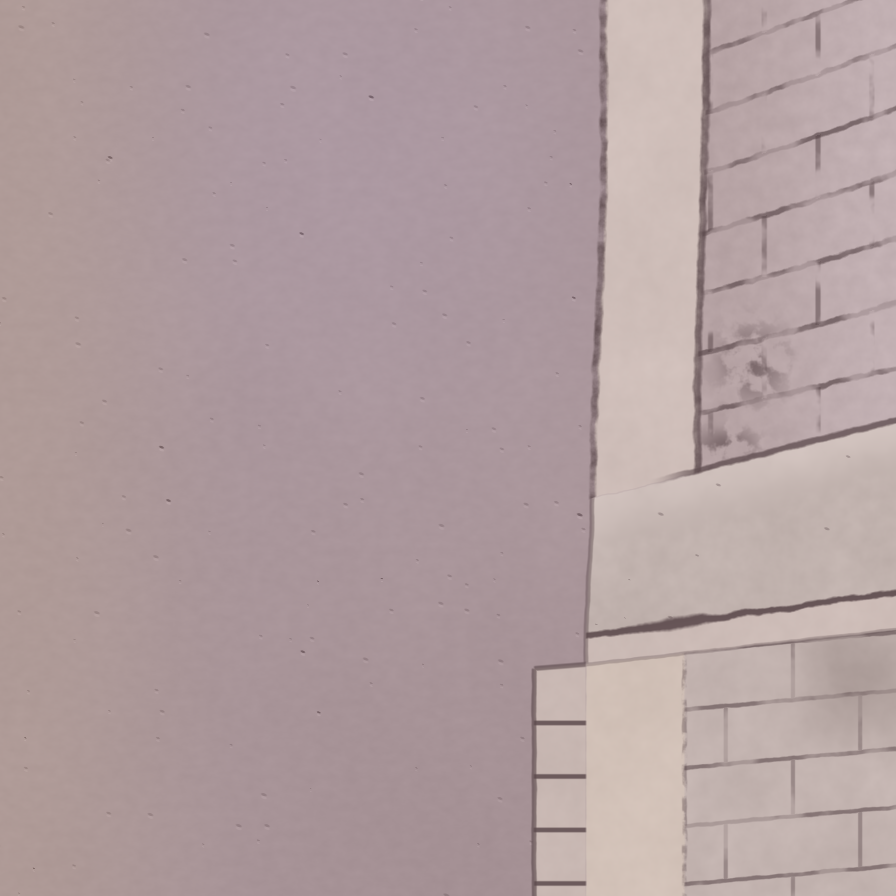
Reproduce this texture procedurally as a Shadertoy shader.

```glsl
const vec3 DARK = vec3(0.36, 0.29, 0.30);
const vec3 CREAM = vec3(0.82, 0.755, 0.735);

float hash(vec2 p) {
    p = fract(p * vec2(0.1031, 0.1137));
    p += dot(p, p.yx + 33.33);
    return fract((p.x + p.y) * p.x * 17.31);
}

float corner(vec2 cell, vec2 offset) {
    float angle = 6.2832 * hash(cell + 47.0);
    return dot(vec2(cos(angle), sin(angle)), offset);
}

float gradientNoise(vec2 p) {
    vec2 i = floor(p), f = fract(p), e = vec2(1, 0);
    vec2 u = f * f * (3.0 - 2.0 * f);
    float low = mix(corner(i, f), corner(i + e, f - e), u.x);
    float high = mix(corner(i + e.yx, f - e.yx), corner(i + 1.0, f - 1.0), u.x);
    return mix(low, high, u.y);
}

float fbm(vec2 p) {
    float sum = 0.0, gain = 0.6;
    for (int i = 0; i < 4; i++) {
        sum += gain * gradientNoise(p);
        p = p * 2.03 + 19.7;
        gain *= 0.5;
    }
    return sum;
}

float inside(float d) { return smoothstep(-0.0016, 0.0016, d); }

float stroke(float d, float width) { return 1.0 - smoothstep(width * 0.35, width, abs(d)); }

float slopedLine(float x, float height, float slope) { return height + slope * (x - 0.66); }

// Signed distance to the nearest of evenly spaced lines
float repeatLine(float x, float gap) { return (fract(x / gap + 0.5) - 0.5) * gap; }

float blob(vec2 p, vec2 center, vec2 radius) {
    vec2 q = (p - center) / radius;
    return exp(-dot(q, q));
}

// Staggered joints: x is the bed, y the upright
vec2 brickJoints(vec2 p, vec2 size, float width) {
    float shift = 0.5 * size.x * mod(floor(p.y / size.y), 2.0);
    return vec2(stroke(repeatLine(p.y, size.y), width), stroke(repeatLine(p.x - shift, size.x), width));
}

// Scattered pits: x is the hollow, y its lit lower lip
vec2 pits(vec2 p, float cells, float chance) {
    vec2 id = floor(p * cells);
    vec2 center = 0.25 + 0.5 * vec2(hash(id + 3.0), hash(id + 71.0));
    vec2 q = (fract(p * cells) - center) / cells;
    q.y = 1.9 * q.y + 0.5 * q.x;
    float size = mix(0.0015, 0.0045, hash(id + 29.0));
    float lip = stroke(length(q + vec2(0, 0.006)), size);
    return vec2(stroke(length(q), size), lip) * step(hash(id + 11.0), chance);
}

vec3 plaster(vec2 p) {
    vec3 c = mix(vec3(0.685, 0.605, 0.59), vec3(0.665, 0.587, 0.602), smoothstep(0.0, 0.3, p.x));
    c += vec3(0.01, 0.012, 0.032) * blob(p, vec2(0.42, 0.82), vec2(0.28, 0.35));
    c -= 0.02 * smoothstep(0.5, 0.0, p.y) * smoothstep(0.0, 0.5, p.x);
    c += 0.014 * fbm(p * vec2(7, 5)) + 0.02 * fbm(p * vec2(65, 95));
    vec2 large = pits(p, 13.0, 0.2), small = pits(p + 0.37, 34.0, 0.17);
    return c - 0.2 * large.x - 0.08 * small.x + 0.04 * large.y + 0.03 * small.y;
}

vec3 upperBricks(vec2 p, float rough) {
    float slope = mix(0.22, 0.36, smoothstep(0.5, 1.0, p.y));
    vec2 q = vec2(p.x - 0.853, p.y - slope * (p.x - 0.79) - 0.941 + 0.004 * rough);
    vec2 joints = brickJoints(q, vec2(0.12, 0.0667), 0.0042);
    float worn = smoothstep(-0.12, 0.2, fbm(p * 19.0));
    vec3 c = mix(vec3(0.715, 0.64, 0.645), vec3(0.76, 0.69, 0.70), smoothstep(0.8, 1.0, p.x));
    c = mix(c + 0.04 * rough, DARK, joints.x * mix(0.2, 0.7, worn) * (1.0 - 0.5 * joints.y) + 0.55 * joints.y * worn);
    float damage = blob(p, vec2(0.84, 0.595), vec2(0.035, 0.04)) + blob(p, vec2(0.81, 0.503), vec2(0.035, 0.018));
    return mix(c, DARK, 0.65 * damage * smoothstep(-0.08, 0.22, fbm(p * 42.0)));
}

vec3 lowerBricks(vec2 p, float rough) {
    vec2 q = vec2(p.x - 0.885, p.y - 0.09 * (p.x - 0.764) - 0.208 + 0.002 * rough);
    vec2 joints = brickJoints(q, vec2(0.15, 0.065), 0.0034);
    vec3 c = vec3(0.765, 0.705, 0.69) + 0.05 * fbm(p * 12.0) + 0.025 * rough;
    c -= 0.09 * blob(p, vec2(0.96, 0.25), vec2(0.07));
    float worn = smoothstep(-0.2, 0.15, fbm(p * 20.0 + 5.0));
    return mix(c, DARK, max(joints.x, 0.7 * joints.y) * mix(0.25, 0.6, worn));
}

void mainImage(out vec4 fragColor, in vec2 fragCoord) {
    vec2 p = fragCoord / iResolution.xy;
    float rough = fbm(p * 55.0), wobble = 0.004 * fbm(p * 38.0 + 8.0);
    float grain = 0.02 * rough + 0.03 * fbm(p * 9.0);
    float ledgeTop = slopedLine(p.x, 0.443, 0.253) + wobble;
    float ledgeBase = slopedLine(p.x, 0.291, 0.14) + 1.4 * wobble;
    float stripBase = slopedLine(p.x, 0.259, 0.113) + 0.5 * wobble;
    vec3 color = plaster(p);

    // Upper pilaster and brick panel
    float leftEdge = p.x - mix(0.664, 0.676, smoothstep(0.44, 0.85, p.y)) + wobble;
    float panelEdge = p.x - mix(0.778, 0.789, smoothstep(0.47, 1.0, p.y)) + wobble;
    vec3 upper = mix(CREAM - 0.01 + grain, upperBricks(p, rough), inside(panelEdge));
    upper = mix(upper, DARK, stroke(panelEdge, 0.006) * (0.7 + 0.5 * rough));
    float aboveLedge = inside(p.y - ledgeTop);
    color = mix(color, upper, inside(leftEdge) * aboveLedge);
    color = mix(color, DARK, aboveLedge * stroke(leftEdge + 0.002, 0.006) * clamp(0.5 + rough, 0.0, 1.0));

    // Sloping ledge with a worn bright rim
    float ledgeLeft = p.x - mix(0.654, 0.661, smoothstep(0.28, 0.44, p.y)) + 0.4 * wobble;
    vec3 ledge = vec3(0.755, 0.698, 0.68) + 1.6 * grain;
    ledge += 0.06 * smoothstep(0.06, 0.0, ledgeTop - p.y + 0.03 * rough);
    ledge = mix(ledge, DARK, 0.35 * pits(p + 0.6, 28.0, 0.2).x);
    color = mix(color, ledge, inside(ledgeLeft) * (1.0 - aboveLedge));
    color = mix(color, DARK, 0.75 * stroke(p.y - ledgeTop - 0.002, 0.005) * smoothstep(0.72, 0.79, p.x));

    // Lower strip, pilaster and bricks
    float lowerEdge = p.x - 0.764 + 0.5 * wobble;
    vec3 lower = mix(CREAM - vec3(0, 0, 0.018) + grain, lowerBricks(p, rough), inside(lowerEdge));
    lower = mix(lower, DARK, 0.4 * stroke(lowerEdge, 0.004) * smoothstep(-0.2, 0.2, rough));
    lower = mix(lower, CREAM - 0.02 + grain, inside(p.y - stripBase));
    lower = mix(lower, DARK, 0.3 * stroke(p.y - stripBase, 0.003));
    color = mix(color, lower, inside(ledgeLeft) * inside(ledgeBase - p.y));
    float crackWidth = 0.005 + 0.004 * blob(p, vec2(0.75, 0.31), vec2(0.05));
    color = mix(color, DARK, 0.9 * inside(ledgeLeft) * stroke(p.y - ledgeBase, crackWidth));
    color = mix(color, DARK, 0.45 * stroke(ledgeLeft, 0.004) * inside(ledgeTop - p.y) * inside(p.y - 0.26));

    // Quoin blocks
    float quoinTop = slopedLine(p.x, 0.259, 0.08) - p.y;
    float quoinLeft = p.x - 0.596 + 0.4 * wobble;
    float span = inside(quoinLeft) * inside(0.654 - p.x);
    float seam = stroke(repeatLine(p.y - 0.014, 0.0597), 0.0038) * inside(0.22 - p.y);
    vec3 quoin = mix(CREAM - 0.035 + grain, DARK, 0.85 * seam);
    color = mix(color, quoin, span * inside(quoinTop));
    float rim = max(stroke(quoinLeft, 0.004) * inside(quoinTop), stroke(quoinTop, 0.004) * span);
    color = mix(color, DARK, 0.65 * rim);

    fragColor = vec4(clamp(color, 0.0, 1.0), 1.0);
}
```
